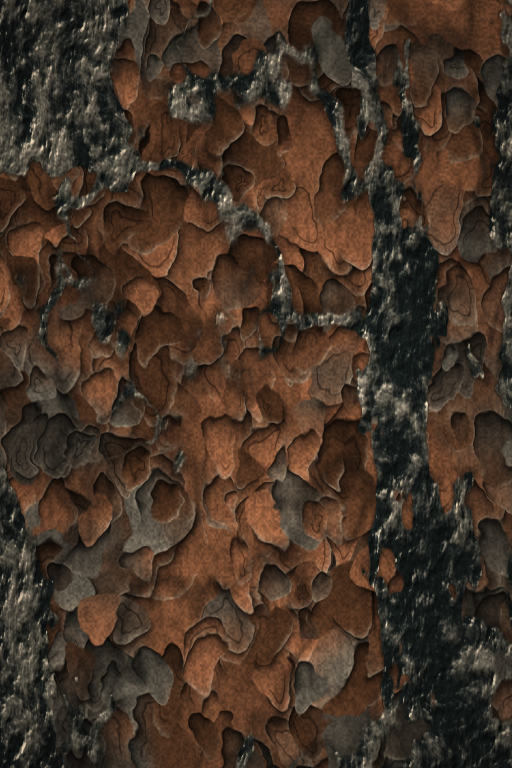
This texture is drawn by a Shadertoy shader. Its source:

```glsl
// Flaking pine bark: overlapping rust and grey scales split by dark, crusty furrows.

const vec3 SOOT   = vec3(0.075, 0.095, 0.09);
const vec3 UMBER  = vec3(0.20, 0.165, 0.135);
const vec3 RUST   = vec3(0.28, 0.175, 0.11);
const vec3 ORANGE = vec3(0.54, 0.34, 0.225);
const vec3 ASH    = vec3(0.385, 0.36, 0.31);
const vec3 PALE   = vec3(0.64, 0.575, 0.485);
const vec2 LIGHT  = vec2(-0.45, 0.89);
const int   LAYERS = 6;
const float FIRST_CELLS = 7.5;    // scales per canvas height in the coarsest layer
const float CELL_STEP   = 2.8;    // extra scales per layer
const float SHADOW_WIDTH = 0.006;
const float RIM_WIDTH    = 0.0024;
const float WARP  = 0.052;
const float GRAIN = 0.36;

float hash(vec2 p) {
    return fract(sin(dot(p, vec2(127.1, 311.7))) * 43758.5453);
}

float noise(vec2 p) {
    vec2 i = floor(p), f = fract(p);
    f = f * f * (3.0 - 2.0 * f);
    return mix(mix(hash(i), hash(i + vec2(1, 0)), f.x),
               mix(hash(i + vec2(0, 1)), hash(i + vec2(1, 1)), f.x), f.y);
}

float fbm(vec2 p) {
    float sum = 0.0, amp = 0.533;
    for (int i = 0; i < 4; i++) {
        sum += amp * noise(p);
        p = mat2(1.62, 1.22, -1.22, 1.62) * p + 17.3;
        amp *= 0.5;
    }
    return sum;
}

// Colour of one scale; grey is how weathered its neighbourhood is.
vec3 scaleColor(float id, float grey) {
    vec3 warm = mix(RUST, ORANGE, smoothstep(0.1, 0.95, id));
    vec3 worn = mix(UMBER, ASH, fract(id * 7.31));
    return mix(warm, worn, smoothstep(0.4, 0.7, grey + 0.5 * (fract(id * 3.7) - 0.5)));
}

// Paints layers of warped oval scales, each hollow or raised, over one another.
vec3 scales(vec2 p, float grey, float px) {
    vec2 warp = vec2(fbm(p * 15.0), fbm(p * 15.0 + 41.0)) - 0.5;
    vec2 q = p + WARP * warp;
    float torn = smoothstep(0.25, 0.6, noise(p * 30.0));
    vec3 col = scaleColor(0.6, grey);
    for (int k = 0; k < LAYERS; k++) {
        float layer = float(k), cells = FIRST_CELLS + CELL_STEP * layer;
        vec2 g = q * cells * vec2(1.0, 0.64) + layer * 5.37;
        for (int j = 0; j < 9; j++) {
            vec2 cell = floor(g) + vec2(j % 3, j / 3) - 1.0;
            vec2 seed = cell + layer * 31.0;
            float id = hash(seed);
            if (hash(seed + 7.7) > mix(0.8, 0.45, layer / float(LAYERS - 1))) continue;
            vec2 v = g - cell - 0.2 - 0.6 * vec2(hash(seed + 1.3), hash(seed + 2.9));
            v.x += 0.6 * v.y * (hash(seed + 3.1) - 0.5);
            float lobes = 1.0 + 0.14 * sin(3.0 * atan(v.y, v.x) + 6.28 * id);
            float d = (length(v) - mix(0.22, 0.56, hash(seed + 5.1)) * lobes) / cells;
            float facing = dot(v / max(length(v), 0.001), LIGHT);
            float upper = smoothstep(-0.2, 0.7, facing), lower = smoothstep(0.2, -0.7, facing);
            float raised = step(0.62, hash(seed + 8.3));
            float inner = min(d, 0.0), outer = max(d, 0.0);

            vec3 face = scaleColor(id, grey) * (1.0 - 0.25 * v.y);
            face *= 1.0 - 0.85 * (1.0 - raised) * upper * exp(inner / SHADOW_WIDTH);
            float ring = smoothstep(0.0022, 0.0, abs(d + 0.010)) * step(0.55, fract(id * 9.1));
            face *= 1.0 - 0.4 * ring * torn;
            face = mix(face, PALE, 0.75 * torn * lower * exp(inner / RIM_WIDTH));

            col *= 1.0 - 0.75 * raised * lower * exp(-outer / SHADOW_WIDTH);
            col = mix(col, PALE, 0.45 * torn * (1.0 - raised) * upper * exp(-outer / RIM_WIDTH));
            col = mix(col, face, smoothstep(px, -px, d));
        }
    }
    return col;
}

float crustHeight(vec2 p) {
    p.x += 0.035 * fbm(p * 11.0);
    return 0.55 * fbm(p * vec2(40.0, 15.0)) + 0.45 * fbm(p * vec2(105.0, 60.0) + 3.0);
}

// Rough bark inside the furrows, lit from the upper left.
vec3 crust(vec2 p, float depth) {
    float h = crustHeight(p);
    float slope = h - crustHeight(p + 0.0035 * LIGHT);
    vec3 col = mix(SOOT, ASH, smoothstep(0.38, 0.66, h - 0.09 * depth));
    col = mix(col, PALE, 0.8 * smoothstep(0.03, 0.13, slope) * (1.0 - 0.6 * depth));
    return col * clamp(1.0 + 4.5 * slope, 0.4, 1.6);
}

void mainImage(out vec4 fragColor, in vec2 fragCoord) {
    float px = 1.0 / iResolution.y;
    vec2 p = fragCoord * px;

    // Furrow layout: a long split on the right, worn corners, small open cracks.
    float splitX = 0.475 + 0.13 * pow(1.0 - p.y, 1.3);
    float split = abs(p.x - splitX) - mix(0.062, 0.018, p.y);
    float lowLeft = p.x - mix(0.085, -0.08, smoothstep(0.2, 0.55, p.y));
    float topLeft = max(p.x - 0.165, 0.78 - p.y);
    float crackZone = smoothstep(0.48, 0.62, fbm(p * 5.0 + 7.0));
    float cracks = 0.12 * (abs(fbm(p * vec2(9.0, 6.0) + 4.0) - 0.5) - 0.05 * crackZone) + 0.0008;
    float furrow = min(min(split, lowLeft), min(topLeft, 0.648 - p.x));
    float ragged = 0.13 * (fbm(p * vec2(26.0, 11.0)) - 0.5);
    furrow = min(furrow + ragged, cracks);
    float depth = smoothstep(0.01, -0.03, split + ragged);

    // Weathering turns the scales grey beside the split and at the lower left.
    float grey = 0.41 + 0.95 * (fbm(p * 4.0 + 11.0) - 0.5);
    grey += 0.3 * smoothstep(0.0, 0.06, p.x - splitX) * smoothstep(0.85, 0.6, p.y);
    grey += 0.3 * smoothstep(0.25, 0.15, p.x) * smoothstep(0.55, 0.42, p.y);

    vec3 col = scales(p, grey, px);
    col *= 1.0 - 0.35 * smoothstep(0.012, 0.0, furrow);
    col = mix(col, crust(p, depth), smoothstep(0.002, -0.002, furrow));

    // Fine grain, broad stains and falloff toward the borders.
    float grain = 0.5 * noise(p * vec2(410.0, 330.0)) + 0.5 * fbm(p * vec2(120.0, 70.0));
    col *= 1.0 + GRAIN * 2.0 * (grain - 0.5);
    col *= 0.82 + 0.4 * fbm(p * 6.0 + 23.0);
    vec2 c = fragCoord / iResolution.xy - 0.5;
    col *= 1.08 - 0.75 * dot(c, c);
    fragColor = vec4(clamp(col, 0.0, 1.0), 1.0);
}
```
